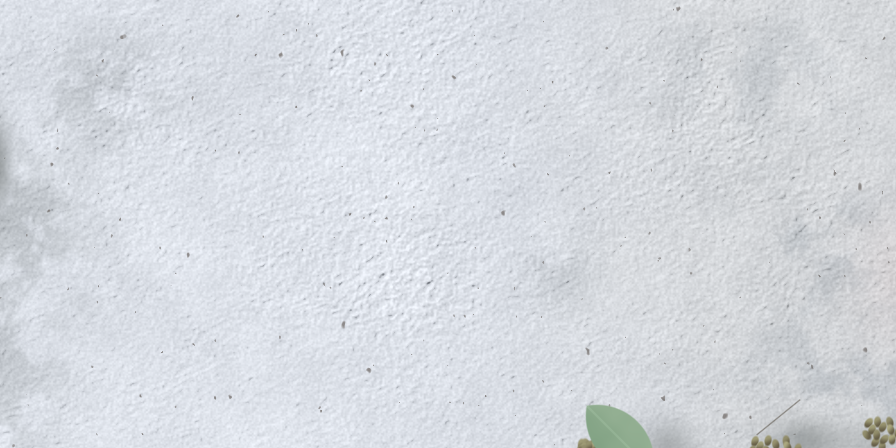
A WebGL 1 fragment shader for this texture:

```glsl
precision highp float;
uniform vec2 u_resolution;

const vec3 PLASTER_COOL = vec3(0.862, 0.880, 0.910);
const vec3 PLASTER_WARM = vec3(0.828, 0.838, 0.850);
const vec3 STAIN = vec3(0.735, 0.755, 0.775);
const vec3 SHADOW = vec3(0.50, 0.52, 0.52);
const vec3 FLECK = vec3(0.47, 0.45, 0.44);
const vec3 LEAF_DARK = vec3(0.50, 0.63, 0.51);
const vec3 LEAF_LIGHT = vec3(0.61, 0.71, 0.60);
const vec3 SEED_OLIVE = vec3(0.68, 0.67, 0.51);
const vec3 SEED_BROWN = vec3(0.40, 0.37, 0.28);
const vec3 TWIG = vec3(0.43, 0.41, 0.38);
const vec2 LEAF_CENTRE = vec2(1.384, 0.020);
const float LEAF_HALF_LENGTH = 0.105;
const float LEAF_HALF_WIDTH = 0.055;
const float RELIEF = 0.25;
const float CREVICE = 0.22;
const float GRAIN = 0.055;
const float FLECK_CHANCE = 0.12;
const int SEEDS = 13;

float hash(vec2 p) {
  vec3 q = fract(vec3(p.xyx) * 0.1031);
  q += dot(q, q.yzx + 33.33);
  return fract((q.x + q.y) * q.z);
}

float noise(vec2 p) {
  vec2 i = floor(p), f = fract(p);
  f = f * f * (3.0 - 2.0 * f);
  return mix(mix(hash(i), hash(i + vec2(1, 0)), f.x),
             mix(hash(i + vec2(0, 1)), hash(i + vec2(1, 1)), f.x), f.y);
}

float fbm(vec2 p) {
  float sum = 0.0, amp = 0.5;
  for (int i = 0; i < 4; i++) {
    sum += amp * noise(p);
    p = mat2(1.6, 1.2, -1.2, 1.6) * p + 7.3;
    amp *= 0.5;
  }
  return sum / 0.9375;
}

// Soft elliptical spot
float spot(vec2 p, vec2 centre, vec2 radius) {
  vec2 q = (p - centre) / radius;
  return exp(-dot(q, q));
}

// Trowelled surface with slightly diagonal ridges
float height(vec2 p) {
  vec2 q = vec2(p.x + p.y * 0.3, p.y - p.x * 0.4);
  q += 0.02 * vec2(noise(p * 14.0), noise(p * 14.0 + 31.0));
  float ridges = 1.0 - abs(2.0 * noise(q * vec2(48.0, 66.0)) - 1.0);
  return 0.32 * ridges + 0.38 * noise(q * 95.0) + 0.34 * noise(p * 165.0);
}

// Sparse dark pits, one candidate in each cell
float flecks(vec2 p, float cells, float chance) {
  vec2 q = p * cells + 0.15 * vec2(noise(p * 120.0), noise(p * 120.0 + 9.0));
  vec2 id = floor(q);
  vec2 d = fract(q) - 0.25 - 0.5 * vec2(hash(id + 3.7), hash(id + 18.1));
  float size = mix(0.035, 0.095, pow(hash(id + 41.3), 2.0));
  float present = step(hash(id + 77.9), chance);
  return present * (1.0 - smoothstep(size * 0.4, size * 1.5, length(d * vec2(1.0, 0.75))));
}

vec3 seedCluster(vec3 col, vec2 p, vec2 centre, vec2 spread, float px) {
  for (int i = 0; i < SEEDS; i++) {
    float k = float(i);
    float angle = k * 2.4;
    vec2 d = p - centre - spread * sqrt(1.0 - k / float(SEEDS)) * vec2(cos(angle), sin(angle));
    float tilt = hash(vec2(k, centre.x * 10.0)) * 1.6 - 0.8;
    d = mat2(cos(tilt), sin(tilt), -sin(tilt), cos(tilt)) * d;
    float r = length(d * vec2(1.0, 0.65)) - 0.0078;
    float lit = smoothstep(-0.010, 0.008, d.y - d.x * 0.6);
    vec3 seed = mix(SEED_BROWN, SEED_OLIVE, lit * (0.6 + 0.4 * hash(vec2(k, 5.0))));
    col = mix(col, seed, 1.0 - smoothstep(-px, px, r));
  }
  return col;
}

void main() {
  vec2 p = gl_FragCoord.xy / u_resolution.y;
  float px = 1.0 / u_resolution.y;

  // Broad tone and ragged stains
  float cloud = fbm(p * 3.5 + 2.0);
  vec3 col = mix(PLASTER_COOL, PLASTER_WARM, smoothstep(0.9, 1.8, p.x + 0.5 * (cloud - 0.5)));
  float stain = 0.55 * spot(p, vec2(0.04, 0.50), vec2(0.16, 0.16))
    + 0.40 * spot(p, vec2(0.22, 0.80), vec2(0.16, 0.12)) + 0.40 * spot(p, vec2(1.68, 0.84), vec2(0.22, 0.14))
    + 0.45 * spot(p, vec2(1.85, 0.46), vec2(0.20, 0.16)) + 0.35 * spot(p, vec2(1.26, 0.40), vec2(0.08, 0.09))
    + 0.40 * spot(p, vec2(0.0, 0.15), vec2(0.14, 0.25)) + 0.55 * spot(p, vec2(1.95, 0.12), vec2(0.28, 0.18));
  float ragged = smoothstep(0.35, 0.65, fbm(p * 13.0) + 0.12 * (noise(p * 90.0) - 0.5));
  col = mix(col, STAIN, clamp(stain * 1.6 * ragged, 0.0, 0.8));
  col += 0.06 * (cloud - 0.5) + 0.05 * (fbm(p * 16.0 + 5.0) - 0.5);
  col += vec3(0.020, 0.0, -0.005) * spot(p, vec2(2.0, 0.38), vec2(0.10, 0.16));

  // Relief lit from the upper left, with dark crevices
  float rough = 0.45 + 0.50 * spot(p, vec2(0.88, 0.85), vec2(0.22, 0.28))
    + 0.45 * spot(p, vec2(0.28, 0.76), vec2(0.18, 0.20)) + 0.50 * spot(p, vec2(0.88, 0.36), vec2(0.28, 0.20))
    + 0.45 * spot(p, vec2(1.52, 0.70), vec2(0.24, 0.22)) + 0.25 * spot(p, vec2(1.72, 0.42), vec2(0.2, 0.2));
  rough *= 0.55 + 0.9 * fbm(p * 9.0 + 11.0);
  float slope = height(p + vec2(0.0035, -0.0035)) - height(p);
  col += RELIEF * rough * clamp(slope, -0.6, 0.25);
  col -= CREVICE * rough * smoothstep(0.22, 0.55, -slope);
  col += GRAIN * (noise(p * 250.0) - 0.5);

  // Pits
  float chance = FLECK_CHANCE * rough;
  float pits = max(flecks(p, 20.0, chance), 0.8 * flecks(p + 4.3, 34.0, chance * 0.7));
  col = mix(col, FLECK, 0.8 * pits);

  // Cast shadows
  float shade = 0.75 * spot(p, vec2(-0.01, 0.63), vec2(0.035, 0.10))
    + 0.50 * spot(p, vec2(1.49, 0.0), vec2(0.06, 0.055)) + 0.60 * spot(p, vec2(1.80, 0.015), vec2(0.07, 0.05))
    + 0.35 * spot(p, vec2(1.94, 0.0), vec2(0.08, 0.06));
  col = mix(col, SHADOW, clamp(shade, 0.0, 0.85));

  // Twig and seed heads
  vec2 twigStart = vec2(1.69, 0.03), twigSpan = vec2(0.095, 0.077);
  float t = clamp(dot(p - twigStart, twigSpan) / dot(twigSpan, twigSpan), 0.0, 1.0);
  float twig = length(p - twigStart - twigSpan * t) - 0.0012;
  col = mix(col, TWIG, 0.85 * (1.0 - smoothstep(-px, px, twig)));
  col = seedCluster(col, p, vec2(1.312, -0.002), vec2(0.020, 0.016), px);
  col = seedCluster(col, p, vec2(1.725, -0.002), vec2(0.056, 0.026), px);
  col = seedCluster(col, p, vec2(1.966, 0.034), vec2(0.038, 0.034), px);

  // Leaf as the overlap of two circles
  vec2 d = p - LEAF_CENTRE;
  vec2 q = vec2(d.x - d.y, d.x + d.y) * 0.7071;
  float radius = (LEAF_HALF_LENGTH * LEAF_HALF_LENGTH + LEAF_HALF_WIDTH * LEAF_HALF_WIDTH) / (2.0 * LEAF_HALF_WIDTH);
  float leaf = length(vec2(q.x, abs(q.y) + radius - LEAF_HALF_WIDTH)) - radius;
  vec3 green = mix(LEAF_DARK, LEAF_LIGHT, smoothstep(-0.05, 0.05, q.y) * 0.6 + 0.3 * noise(p * 30.0));
  green += 0.04 * (1.0 - smoothstep(0.001, 0.004, abs(q.y)));
  col = mix(col, green, 1.0 - smoothstep(-px, px, leaf));

  gl_FragColor = vec4(clamp(col, 0.0, 1.0), 1.0);
}
```
